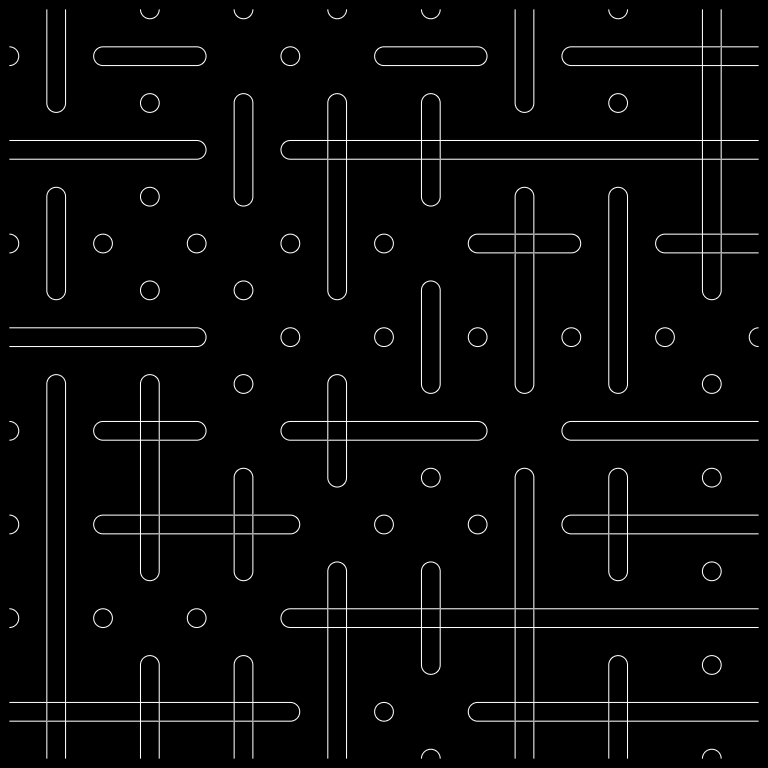
Give the GLSL for this pattern, as a WebGL 1 fragment shader.

```glsl
precision highp float;
// Thin white outlines of rounded bars and small rings on a black ground.
// Each tile of an 8 x 8 grid picks, per axis, either a bar running across
// or two half-round caps on its opposite edges; neighbours always join up.

uniform vec2 u_resolution;

float hash(vec2 cell) {
  vec3 p = fract(cell.xyx * vec3(0.1031, 0.1030, 0.0973) + 0.37);
  p += dot(p, p.yzx + 33.33);
  return fract((p.x + p.y) * p.z);
}

// Distance to the outline in one tile; the bar axis runs along q.y.
float barOutline(vec2 q, bool linked) {
  float side = q.x - 0.5;
  float toEdge = min(q.y, 1.0 - q.y);
  float radius = linked ? abs(side) : length(vec2(side, toEdge));
  return abs(radius - 0.1);
}

// Share of a pixel covered by a thin stroke at the given distance.
float stroke(float dist, float width, float pixel) {
  return clamp((0.5 * (width + pixel) - dist) / pixel, 0.0, min(1.0, width / pixel));
}

void main() {
  // Tile units: 8 tiles plus a margin of 0.1 on every side.
  float size = min(u_resolution.x, u_resolution.y);
  float pixel = 8.2 / size;
  vec2 p = (gl_FragCoord.xy - 0.5 * u_resolution) * pixel + 4.0;
  vec2 tile = floor(p);
  vec2 q = fract(p);

  // Independent choice for the vertical and the horizontal bar.
  bool upright = hash(tile + 5.0) < 0.5;
  bool level = hash(tile + vec2(71.0, 38.0)) < 0.45;
  float vertical = stroke(barOutline(q, upright), 0.011, pixel);
  float horizontal = stroke(barOutline(q.yx, level), 0.011, pixel);

  // Cut the drawing off at the border of the grid.
  vec2 inset = 4.0 - abs(p - 4.0);
  float frame = clamp(min(inset.x, inset.y) / pixel + 0.5, 0.0, 1.0);

  gl_FragColor = vec4(vec3(max(vertical, horizontal) * frame), 1.0);
}
```
